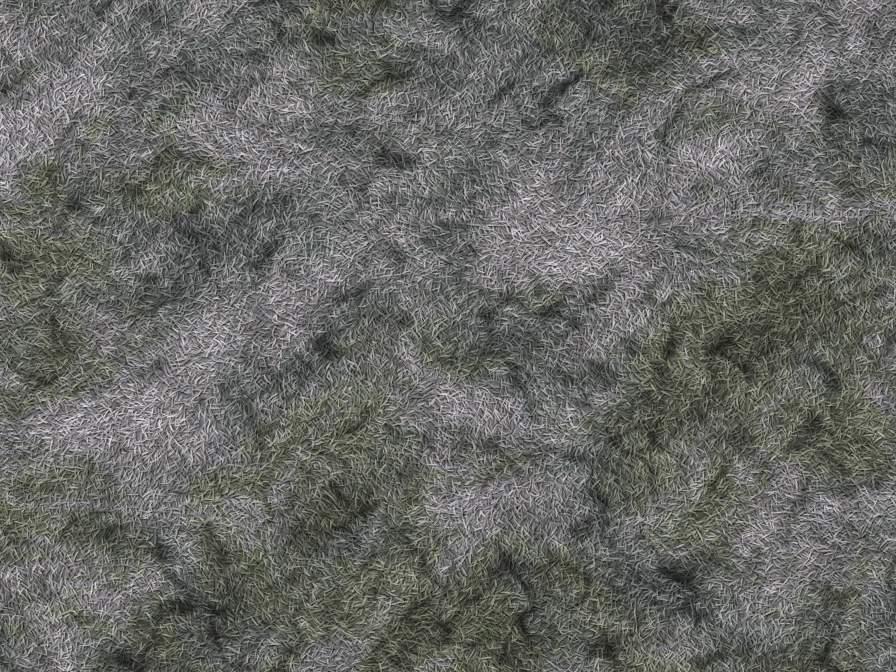
Reproduce this texture procedurally as a Shadertoy shader.

```glsl
// Weathered meadow seen from above: pale straw drifts over dull green turf.
// Warped layered sines lay out the patches; jittered cells scatter thin bent
// blades in many layers, each blade casting a small shadow on those below.

vec3 hash3(vec2 cell) {
    vec3 h = fract(cell.xyx * vec3(0.1031, 0.1030, 0.0973));
    h += dot(h, h.yxz + 33.33);
    return fract((h.xxy + h.yzz) * h.zyx);
}

mat2 rotation(float angle) {
    float c = cos(angle), s = sin(angle);
    return mat2(c, -s, s, c);
}

// Irregular ragged blotches, roughly -1 to 1
float patches(vec2 p, float seed) {
    float sum = 0.0, amplitude = 0.45;
    p += seed;
    for (int i = 0; i < 6; i++) {
        p += 0.45 * sin(p.yx * 1.3 + float(i) + seed);
        sum += amplitude * sin(p.x) * sin(p.y);
        p = rotation(0.9) * p * 1.65 + 2.3;
        amplitude *= 0.84;
    }
    return sum * 1.5;
}

// Distance to the nearest jittered cell centre
float cellular(vec2 p) {
    float nearest = 2.0;
    for (int k = 0; k < 9; k++) {
        vec2 cell = floor(p) + vec2(k % 3 - 1, k / 3 - 1);
        nearest = min(nearest, length(p - cell - hash3(cell).xy));
    }
    return nearest;
}

// Coverage of a tapered blade lying along x
float blade(vec2 q, float halfLength, float halfWidth, float pixel) {
    float along = abs(q.x) / halfLength;
    float width = halfWidth * (1.0 - 0.6 * along * along);
    float side = clamp((width - abs(q.y)) / pixel + 0.5, 0.0, 1.0);
    return side * (1.0 - smoothstep(0.6, 1.0, along));
}

void mainImage(out vec4 fragColor, in vec2 fragCoord) {
    vec2 p = fragCoord / iResolution.y;
    float pixel = 1.0 / iResolution.y;

    // Straw gathers in a rising diagonal band and near the top left
    vec2 drift = rotation(0.4) * p * vec2(8.0, 12.0);
    float band = (p.y - 0.45 - 0.42 * (p.x - 0.3)) / 0.13;
    float dry = 0.9 * patches(drift, 1.7) + 0.8 * exp(-band * band) - 0.25;
    dry += 0.5 * smoothstep(0.6, 0.1, length(p - vec2(0.1, 1.0)));
    dry = clamp(dry, -1.1, 1.1);
    float clump = clamp(patches(p * vec2(18.0, 24.0), 5.3), -1.0, 1.0);
    float cool = smoothstep(-0.8, 0.8, patches(p * 5.0, 8.1) + p.y - 0.4);

    // Local colour cast and lie of the grass
    vec3 olive = vec3(1.0, 1.03, 0.89);
    vec3 sage = vec3(0.97, 1.02, 1.0);
    vec3 straw = vec3(1.005, 0.99, 1.01);
    vec3 tint = mix(mix(olive, sage, cool), straw, smoothstep(-0.5, 0.7, dry));
    float lie = 0.35 + 0.9 * sin(p.x * 7.0 + 2.0 * sin(p.y * 9.0))
              + 0.7 * sin(p.y * 17.0 - p.x * 11.0);
    float tone = 0.565 + 0.125 * dry + 0.06 * clump;

    // Shaded ground under the blades
    vec3 color = tint * tone * 0.7;

    for (int layer = 0; layer < 11; layer++) {
        float scale = 38.0 + 5.0 * float(layer);
        vec2 grid = rotation(float(layer) * 1.3) * p * scale + 17.0 * float(layer);
        for (int k = 0; k < 9; k++) {
            vec2 cell = floor(grid) + vec2(k % 3 - 1, k / 3 - 1);
            vec3 place = hash3(cell + 31.0 * float(layer));
            vec3 look = hash3(cell + 57.0 + 13.0 * float(layer));
            vec2 q = (grid - cell - place.xy) / scale;
            float angle = lie + 2.4 * (place.z - 0.5) - float(layer) * 1.3;
            q = rotation(angle) * q;
            q.y += (look.x - 0.5) * 36.0 * q.x * q.x;
            float halfLength = (0.35 + 0.6 * look.y) / scale;
            float halfWidth = 0.0005 + 0.0008 * look.x;
            float shadow = blade(q + vec2(0.0, 0.002), halfLength, 0.0014, pixel);
            float cover = blade(q, halfLength, halfWidth, pixel);
            float shade = tone + 0.36 * (look.z - 0.5);
            vec3 warmth = vec3(0.03, 0.0, -0.03) * (look.y - 0.5);
            color *= 1.0 - 0.19 * shadow;
            color = mix(color, tint * shade + warmth, 0.9 * cover);
        }
    }

    // Dark hollows between tufts, deepest in the green turf
    vec2 tuft = p * 24.0 + 0.5 * sin(p.yx * 40.0) + 0.25 * sin(p.yx * 97.0);
    float hollow = smoothstep(0.4, 0.95, cellular(tuft));
    color *= 1.0 - hollow * (0.3 - 0.18 * dry);

    // A few dark broad-leaved weeds
    vec2 plot = floor(p * 9.0);
    vec3 weed = hash3(plot + 4.0);
    vec2 leaf = (fract(p * 9.0) - 0.35 - 0.3 * weed.xy) / 9.0;
    float petals = 0.6 + 0.4 * cos(6.0 * atan(leaf.y, leaf.x + 0.00001) + 6.0 * weed.x);
    float rosette = smoothstep(0.003, -0.003, length(leaf) - 0.022 * petals);
    rosette *= step(0.93, weed.z) * 0.5;
    color = mix(color, color * vec3(0.7, 0.8, 0.62), rosette);

    fragColor = vec4(clamp(color, 0.0, 1.0), 1.0);
}
```
